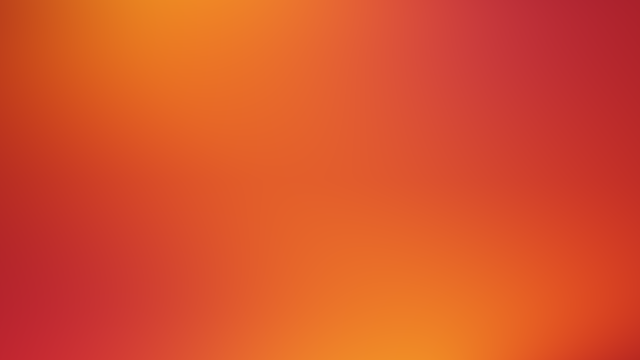
Give the GLSL for this background, as a Shadertoy shader.

```glsl
// A soft blurred gradient: a winding amber ridge cooling into deep red corners.
// One scalar "heat" field drives green and red; broad Gaussian glows tint the
// blue channel towards rose or rust.

const float ASPECT = 16.0 / 9.0;
const float COLDEST = 0.11;

// Round Gaussian falloff, 1 at the centre
float glow(vec2 p, vec2 centre, float radius) {
    vec2 d = (p - centre) / radius;
    return exp(-dot(d, d));
}

// Heat across an S-shaped ridge; depth runs from 0 at the top to 1 at the bottom
float ridgeHeat(float x, float depth) {
    float ridgeX = mix(0.50, 1.12, smoothstep(0.1, 0.9, depth));
    float offset = x - ridgeX;

    // The ridge is hottest where it leaves the canvas
    float ends = pow(abs(2.0 * depth - 1.0), 1.4);
    float peak = 0.37 + mix(0.16, 0.18, depth) * ends;

    // Each flank has its own width
    float leftWidth = mix(0.49, 0.71, smoothstep(0.0, 0.6, depth));
    float rightWidth = 0.86 - 1.05 * (depth - 0.37) * (depth - 0.37);
    float width = mix(leftWidth, rightWidth, smoothstep(-0.2, 0.2, offset));

    float q = offset / width;
    return COLDEST + (peak - COLDEST) * exp(-q * q);
}

// Red rises quickly with heat, then saturates
float redFromHeat(float heat) {
    return 0.97 - 0.707 * exp(-heat / 0.17);
}

// Crimson lift at the sides: dark to bright down the left, steady on the right
float sideLift(float x, float depth) {
    float left = 1.0 - smoothstep(0.0, 0.6, x);
    float right = smoothstep(1.25, ASPECT, x);
    return left * mix(-0.08, 0.08, depth) + 0.03 * right;
}

// Rose glows add blue, rust glows remove it
float blueTint(vec2 p) {
    float rose = 0.09 * glow(p, vec2(1.25, 0.92), 0.45)
               + 0.06 * glow(p, vec2(0.30, 0.00), 0.50);
    float rust = 0.045 * glow(p, vec2(0.00, 0.85), 0.50)
               + 0.020 * glow(p, vec2(ASPECT, 0.00), 0.45);
    return 0.147 + rose - rust;
}

void mainImage(out vec4 fragColor, in vec2 fragCoord) {
    vec2 p = fragCoord / iResolution.xy * vec2(ASPECT, 1.0);
    float depth = 1.0 - p.y;

    float heat = ridgeHeat(p.x, depth);
    float red = redFromHeat(heat) + sideLift(p.x, depth);
    fragColor = vec4(red, heat, blueTint(p), 1.0);
}
```
